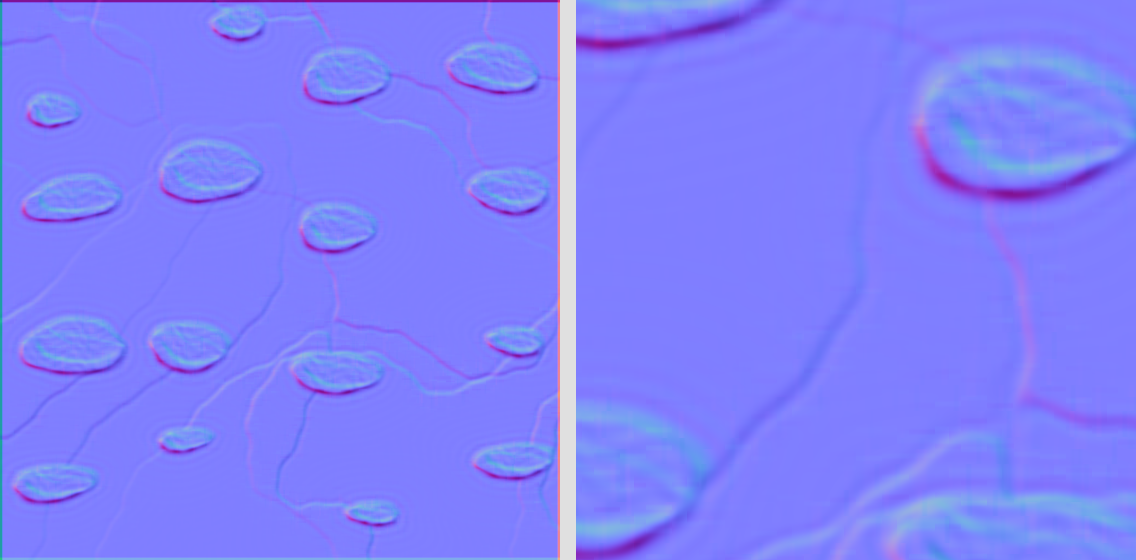
Left, the full canvas; right, a detail of the centre.
A three.js fragment shader for this texture map:

```glsl
// Tangent-space normal map: flat ground with raised oval stones, faint meandering cracks and a bevelled border.
#define GRID 4.0            // stones per side
#define STONE_MIN 0.043     // smallest half width
#define STONE_MAX 0.098     // largest half width
#define RIM_WIDTH 0.0042    // softness of the stone rim
#define RIM_TILT 0.88       // slope on the steep lower left side
#define CRACK_WIDTH 0.0042
#define CRACK_TILT 0.22
#define BLOCKS 64.0         // compression blocks per side
#define BLOCK_TILT 0.075
#define BORDER 0.0042

varying vec2 vUv;

float hash(vec2 p) {
  p = fract(p * vec2(0.1031, 0.1137) + 0.17);
  p += dot(p, p.yx + 33.33);
  return fract((p.x + p.y) * p.x * 7.31);
}

float bell(float d, float width) {
  return exp(-d * d / (width * width));
}

// Signed distance to an axis-aligned ellipse, approximate
float ellipse(vec2 q, vec2 r) {
  float k = length(q / r);
  return k * (k - 1.0) / max(length(q / (r * r)), 1e-3);
}

// Layered sines whose zero contour is the crack path
float crackField(vec2 p, float seed) {
  p += 0.006 * sin(p.yx * vec2(47.0, 39.0) + seed) + 0.002 * sin(p.yx * 121.0);
  return sin(p.x * 9.0 + 2.1 * sin(p.y * 7.0 + seed))
       + sin(p.y * 8.0 + 1.8 * sin(p.x * 6.0 + seed * 1.7))
       + 0.5 * sin(p.x * 17.0 - p.y * 13.0 + seed);
}

// Slope of one crack family in xy, closeness in z
vec3 crack(vec2 p, float seed) {
  vec2 e = vec2(0.002, 0.0);
  float f = crackField(p, seed);
  vec2 g = vec2(crackField(p + e.xy, seed) - f, crackField(p + e.yx, seed) - f) / e.x;
  float d = f / max(length(g), 3.0);
  vec2 n = g / max(length(g), 1e-3);
  float fade = 0.3 + 0.7 * smoothstep(-0.8, 0.6, sin(p.x * 7.0 + seed * 3.0) + sin(p.y * 9.0 - seed));
  float slope = bell(d, CRACK_WIDTH) - 0.3 * bell(d - 0.008, CRACK_WIDTH);
  return vec3(vec2(-n.x, n.y) * slope * CRACK_TILT * fade, bell(d, 0.024) * fade);
}

// Slope of one stone in xy, cover in z, halo in w
vec4 stone(vec2 p, vec2 cell) {
  float h1 = hash(cell + 3.1), h2 = hash(cell + 17.7), h3 = hash(cell + 41.3), h4 = hash(cell * 2.3 + 71.9);
  vec2 r = mix(STONE_MIN, STONE_MAX, h1) * vec2(1.0, mix(0.45, 0.6, h2));
  vec2 room = max(vec2(0.5 / GRID - 0.012, 0.092) - r, 0.0);
  vec2 center = (cell + 0.5) / GRID + (vec2(h3, h4) * 2.0 - 1.0) * room;
  center.y += (mod(cell.x, 2.0) - 0.5) * 0.06;

  // Tilted, lopsided outline
  float turn = mix(-0.14, 0.12, h4);
  mat2 spin = mat2(cos(turn), -sin(turn), sin(turn), cos(turn));
  vec2 q = spin * (p - center);
  float a = atan(q.y / r.y, q.x / r.x);
  q /= 1.0 + 0.05 * sin(2.0 * a + 6.0 * h2) + 0.055 * sin(3.0 * a + 6.0 * h3) + 0.015 * sin(7.0 * a + 9.0 * h1);
  float d = ellipse(q, r);
  vec2 n = normalize(q / (r * r) + 1e-4) * spin;
  vec2 outward = vec2(-n.x, n.y);
  float inside = 1.0 - smoothstep(-0.004, 0.003, d);

  // Outer rim: steep and thin at the lower left, pale above
  float steep = smoothstep(-0.2, 0.9, dot(n, normalize(vec2(-0.5, -0.87))));
  vec2 rim = outward * mix(vec2(0.3, 0.34), vec2(0.66, 1.0) * RIM_TILT, steep);
  float breakup = 0.85 + 0.15 * sin(a * 9.0 + 20.0 * h1);
  vec2 tilt = rim * breakup * bell(d + 0.002, mix(RIM_WIDTH * 1.25, RIM_WIDTH, steep));

  // Inner facet falling away from the lower left rim
  vec2 s = q - r * vec2(0.2, 0.22 + 0.18 * h3);
  vec2 m = normalize(s / (r * r) + 1e-4) * spin;
  float lower = smoothstep(0.1, 0.9, dot(m, normalize(vec2(-0.4, -0.9))));
  tilt += vec2(m.x, -m.y) * 0.36 * lower * inside * bell(ellipse(s, r * 0.86), 0.005);

  // Pale upper ridge, one slanting crease and faint streaks on the face
  vec2 u = q / r;
  float ridge = q.y - r.y * (0.45 - 0.25 * u.x - 0.35 * u.x * u.x);
  float crease = q.y + r.y * ((0.5 + h2) * u.x - 0.25 + 0.12 * sin(u.x * 6.0 + 9.0 * h4));
  tilt += vec2(-0.04, 0.17) * inside * bell(ridge, 0.0045);
  tilt += vec2(-0.07, 0.13) * inside * bell(crease, 0.004) * smoothstep(0.7, 0.2, abs(u.x + 0.3));
  float streak = sin(q.y * 310.0 + q.x * 90.0 + 2.0 * sin(q.x * 75.0 + 9.0 * h2)) * sin(q.x * 120.0 - q.y * 90.0 + 7.0 * h1);
  tilt += inside * (vec2(-0.015, 0.02) + vec2(0.05, 0.06) * streak);

  // Ringing just outside the outline
  float halo = exp(-max(d, 0.0) / 0.016);
  tilt += outward * 0.09 * halo * sin(d * 420.0) * (1.0 - inside);
  return vec4(tilt, inside, halo);
}

// Two thin axis-aligned steps in every block, at hashed places
vec2 blockSteps(vec2 p, float blocks) {
  vec2 b = floor(p * blocks), f = fract(p * blocks);
  vec2 place = 0.15 + 0.7 * vec2(hash(b + 5.0), hash(b + 91.0));
  vec2 way = 2.0 * vec2(hash(b + 37.0), hash(b + 63.0)) - 1.0;
  vec2 line = 1.0 - smoothstep(0.04, 0.15, abs(f - place));
  return line * way;
}

void main() {
  vec2 p = vUv;
  vec3 cracks = crack(p, 1.0) + crack(p * 0.9 + 0.37, 4.3);
  vec2 stones = vec2(0.0);
  float cover = 0.0, near = min(cracks.z, 1.0) * 0.7;
  for (int i = 0; i < 16; i++) {
    float k = float(i);
    vec4 one = stone(p, vec2(mod(k, GRID), floor(k / GRID)));
    stones += one.xy;
    cover = max(cover, one.z);
    near = max(near, one.w);
  }
  vec2 tilt = stones + cracks.xy * (1.0 - cover);

  // Blocky steps around the features
  tilt += BLOCK_TILT * near * (blockSteps(p, BLOCKS) + blockSteps(p + 0.0071, BLOCKS * 0.5));

  // Bevel along the four sides
  vec2 low = 1.0 - smoothstep(BORDER * 0.6, BORDER * 1.4, p);
  vec2 high = 1.0 - smoothstep(BORDER * 0.6, BORDER * 1.4, 1.0 - p);
  tilt += vec2(-0.75, 0.25) * low.x + vec2(0.85, 0.05) * high.x;
  tilt += vec2(0.0, 0.35) * low.y + vec2(0.0, -0.85) * high.y;

  // Pack the slope as a normal colour
  float len = length(tilt);
  tilt *= min(1.0, 0.95 / max(len, 1e-3));
  len = min(len, 0.95);
  gl_FragColor = vec4(0.5 + 0.5 * tilt - vec2(0.0, 0.004), 1.0 - 0.06 * len - 0.5 * len * len, 1.0);
}
```
